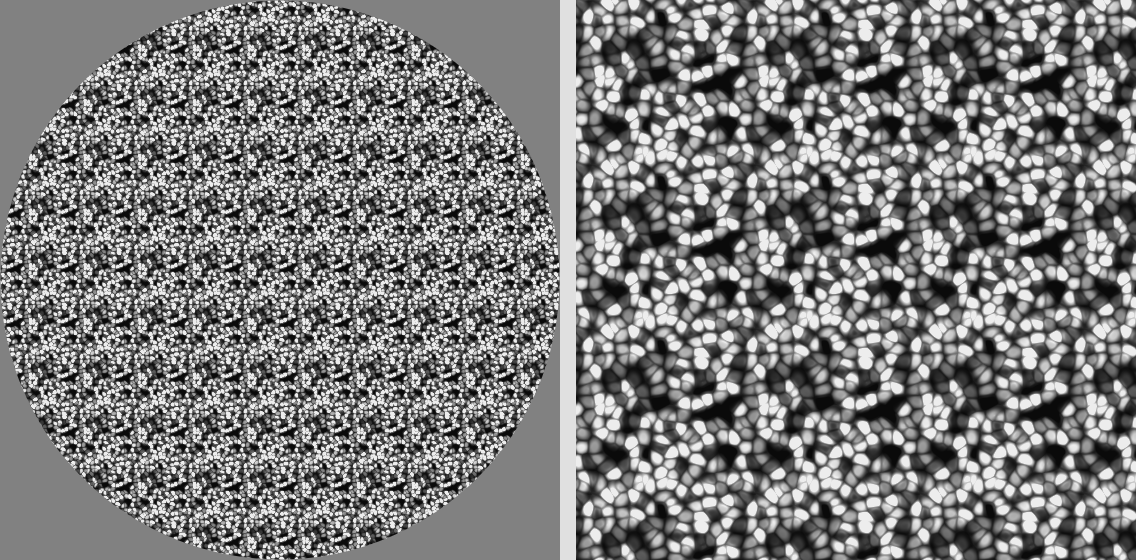
Left, the full canvas; right, a detail of the centre.
Reproduce this pattern procedurally as a WebGL 1 fragment shader.

```glsl
precision highp float;
// A grey field holding a disc of black-and-white pebble grain.
// The grain is wrapped cellular noise with stretched, softly merging cells,
// tiled 10.24 times across and down; cosines add drift within each tile.

uniform vec2 u_resolution;

const float TAU = 6.2831853;
const float CELLS = 13.0; // pebbles along one side of a tile

vec3 hash3(vec2 p) {
  vec3 q = fract(vec3(p.xyx) * vec3(0.1031, 0.1030, 0.0973) + 0.37);
  q += dot(q, q.yxz + 33.33);
  return fract((q.xxy + q.yzz) * q.zyx);
}

// Slow light and dark drift within a tile
float tileDrift(vec2 t) {
  float across = cos(TAU * (t.x - 0.38));
  float up = t.y - 0.66;
  return 0.09 * cos(TAU * up) + 0.12 * across * cos(2.0 * TAU * up);
}

// Lumpy pebbles that merge in places, repeating every unit
float pebbles(vec2 t) {
  vec2 p = t * CELLS;
  vec2 cell = floor(p);
  float nearest = 8.0;
  float second = 8.0;
  float toneSum = 0.0;
  float weightSum = 0.0;
  for (int j = -1; j <= 1; j++) {
    for (int i = -1; i <= 1; i++) {
      vec2 id = cell + vec2(float(i), float(j));
      vec3 h = hash3(mod(id, CELLS) + 1.0);
      vec2 offset = id + 0.04 + 0.92 * h.xy - p;
      // Stretch each pebble along its own direction
      float angle = TAU * fract(h.x * 7.3 + h.z * 5.1);
      float along = dot(offset, vec2(cos(angle), sin(angle)));
      float d = sqrt(max(dot(offset, offset) * 1.3 - 0.6 * along * along, 0.0));
      float weight = exp(-7.0 * d * d);
      toneSum += weight * h.z;
      weightSum += weight;
      second = min(second, max(nearest, d));
      nearest = min(nearest, d);
    }
  }
  float tone = 0.80 + 1.75 * (toneSum / weightSum - 0.5) + tileDrift(t);
  float body = 1.0 - 0.75 * smoothstep(0.2, 0.8, nearest);
  float gap = mix(0.65, 1.0, smoothstep(0.0, 0.35, second - nearest));
  return clamp(tone * body * gap, 0.04, 0.93);
}

void main() {
  float side = min(u_resolution.x, u_resolution.y);
  vec2 p = (gl_FragCoord.xy - 0.5 * u_resolution) / side;

  // Disc edge, one pixel wide
  float disc = clamp((0.499 - length(p)) * side + 0.5, 0.0, 1.0);
  float grey = mix(0.505, pebbles(p * 10.24), disc);
  gl_FragColor = vec4(vec3(grey), 1.0);
}
```
